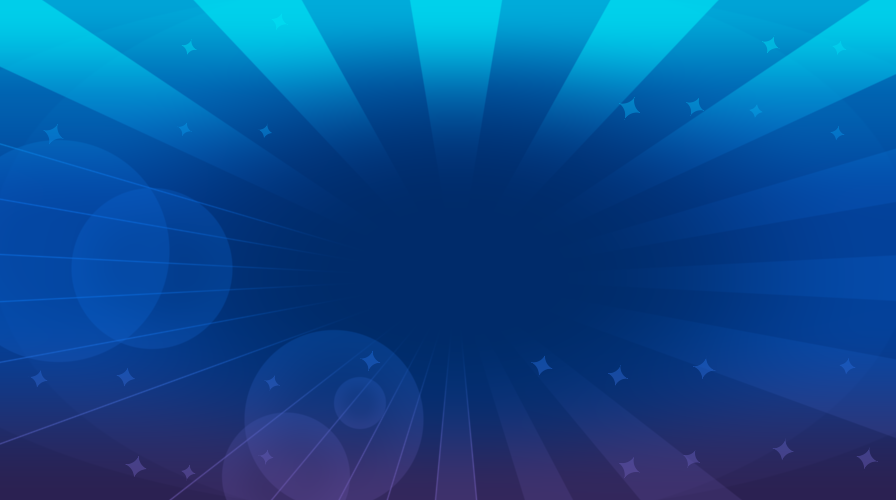
Reproduce this background procedurally as a WebGL 2 fragment shader.

```glsl
#version 300 es
precision highp float;
// Deep blue stage backdrop: a vertical gradient darkened around a centre,
// with bent angular sectors for light rays, faint ellipses, translucent
// bubbles and hash-scattered four-pointed sparkles.

uniform vec2 u_resolution;
out vec4 fragColor;

#define CENTER vec2(0.509, 0.444)
#define RAY_COUNT 16.0
#define RAY_HALF 0.235
#define LINE_WIDTH 0.0013
#define STAR_GRID vec2(11.0, 6.0)
#define STAR_SIZE 0.021
#define STAR_CHANCE 0.62

const float TAU = 6.2831853;
const vec3 NAVY = vec3(0.0, 0.17, 0.415);

// Bubbles: centre and radius in units of canvas height
const vec3 BUBBLES[5] = vec3[5](
    vec3(0.117, 0.498, 0.222), vec3(0.304, 0.463, 0.161),
    vec3(0.668, 0.161, 0.179), vec3(0.572, 0.047, 0.128),
    vec3(0.720, 0.194, 0.052));

float hash(vec2 p) {
    return fract(sin(dot(p, vec2(127.1, 311.7))) * 43758.5453);
}

// Outer backdrop colour, plum at the bottom to cyan at the top
vec3 skyColor(float y) {
    vec3 c = mix(vec3(0.17, 0.13, 0.32), vec3(0.01, 0.235, 0.57), smoothstep(0.0, 0.36, y));
    c = mix(c, vec3(0.0, 0.38, 0.69), smoothstep(0.55, 0.87, y));
    return mix(c, vec3(0.0, 0.64, 0.84), smoothstep(0.8, 1.0, y));
}

// Colour of lit shapes at a given height
vec3 glowColor(float y) {
    vec3 c = mix(vec3(0.42, 0.34, 0.68), vec3(0.04, 0.42, 0.87), smoothstep(0.0, 0.4, y));
    return mix(c, vec3(0.0, 0.90, 0.96), smoothstep(0.6, 0.97, y));
}

// Antialiased inside of a signed distance
float fill(float dist, float aa) {
    return smoothstep(aa, -aa, dist);
}

// Signed distance to the nearest ray edge; the lower fan is less squashed
float rayDistance(vec2 p, vec2 dir, float aspect) {
    float stretch = mix(aspect, 1.0, smoothstep(0.0, 0.75, -dir.y));
    float sector = atan(p.y * stretch, p.x) * RAY_COUNT / TAU;
    float f = abs(fract(sector + 0.5) - 0.5);
    float slope = length(vec2(dFdx(f), dFdy(f))) * u_resolution.y;
    return (f - RAY_HALF) / max(slope, 0.001);
}

// Sparkles scattered over a jittered grid, kept to the four corners
float sparkles(vec2 uv, float aspect, float aa) {
    vec2 cell = floor(uv * STAR_GRID);
    vec2 jitter = vec2(hash(cell + 3.1), hash(cell + 7.7));
    vec2 spot = (cell + 0.25 + 0.5 * jitter) / STAR_GRID;
    vec2 off = abs(spot - CENTER);
    float keep = step(hash(cell + 1.3), STAR_CHANCE) * step(0.09, off.x);
    keep *= step(0.73, spot.y) + step(spot.y, 0.38);
    float tilt = 0.15 + 0.3 * hash(cell + 5.9);
    vec2 q = (uv - spot) * vec2(aspect, 1.0);
    q = abs(mat2(cos(tilt), sin(tilt), -sin(tilt), cos(tilt)) * q);
    float size = STAR_SIZE * (0.75 + 0.5 * jitter.x);
    float shape = pow(pow(q.x, 0.6) + pow(q.y, 0.6), 1.0 / 0.6);
    return keep * fill(shape - size, aa * 1.5);
}

void main() {
    vec2 uv = gl_FragCoord.xy / u_resolution;
    float aspect = u_resolution.x / u_resolution.y;
    float aa = 1.0 / u_resolution.y;
    vec2 pos = uv * vec2(aspect, 1.0);
    vec2 p = (uv - CENTER) * vec2(aspect, 1.0);
    vec2 dir = p / max(length(p), 0.0001);

    // Gradient with a dark centre
    float halfHeight = p.y > 0.0 ? 0.56 : 0.46;
    float away = length((uv - CENTER) / vec2(0.5, halfHeight));
    vec3 glow = glowColor(uv.y);
    vec3 color = mix(NAVY, skyColor(uv.y), smoothstep(0.25, 0.95, away));

    // Wide faint ellipses
    for (int i = 0; i < 2; i++) {
        vec2 radii = i == 0 ? vec2(0.515, 0.56) : vec2(0.68, 0.533);
        float d = (length((uv - vec2(0.505, 0.502)) / radii) - 1.0) * radii.y;
        color = mix(color, glow, 0.06 * fill(d, aa) * smoothstep(0.5, 1.0, away));
    }

    // Rays: filled above and right, outlined at the lower left
    float rayDist = rayDistance(p, dir, aspect);
    float outlined = step(dir.x, 0.18) * step(dir.y, 0.32);
    float strength = mix(0.2, 0.65, smoothstep(0.6, 1.0, uv.y));
    strength *= 1.0 - 0.85 * outlined * step(dir.x, -0.18);
    color = mix(color, glow, strength * fill(rayDist, aa) * smoothstep(0.2, 1.0, away));
    float line = fill(abs(rayDist) - LINE_WIDTH, aa) * outlined;
    color = mix(color, glow, 0.65 * line * smoothstep(0.2, 0.85, away));

    // Bubbles, a little brighter towards the rim
    for (int i = 0; i < 5; i++) {
        vec3 b = BUBBLES[i];
        float r = length(pos - b.xy);
        float alpha = 0.13 + 0.12 * smoothstep(0.3, 1.0, r / b.z);
        color = mix(color, glow, alpha * fill(r - b.z, aa));
    }

    color = mix(color, glow, 0.5 * sparkles(uv, aspect, aa));
    fragColor = vec4(color, 1.0);
}
```
